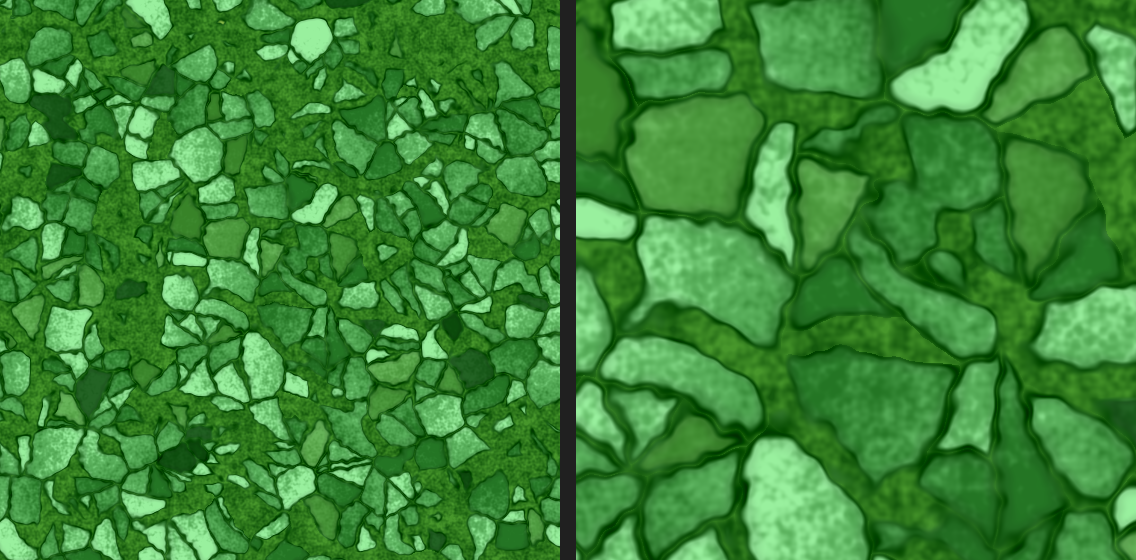
Left: the whole. Right: its middle third, enlarged.
A WebGL 1 fragment shader for this texture:

```glsl
precision highp float;
uniform vec2 u_resolution;

vec2 hash2(vec2 p) {
  vec3 q = fract(p.xyx * vec3(0.1031, 0.1030, 0.0973));
  q += dot(q, q.yzx + 33.33);
  return fract((q.xx + q.yz) * q.zy);
}

float gradientNoise(vec2 p) {
  vec2 i = floor(p), f = fract(p);
  vec2 u = f * f * f * (f * (f * 6.0 - 15.0) + 10.0);
  vec2 e = vec2(0.0, 1.0);
  float a = dot(hash2(i) * 2.0 - 1.0, f);
  float b = dot(hash2(i + e.yx) * 2.0 - 1.0, f - e.yx);
  float c = dot(hash2(i + e.xy) * 2.0 - 1.0, f - e.xy);
  float d = dot(hash2(i + e.yy) * 2.0 - 1.0, f - e.yy);
  return mix(mix(a, b, u.x), mix(c, d, u.x), u.y);
}

float smoothMin(float a, float b, float k) {
  float h = max(k - abs(a - b), 0.0) / k;
  return min(a, b) - h * h * k * 0.25;
}

vec2 cellPoint(vec2 cell) {
  return 0.06 + 0.88 * hash2(cell + 17.0);
}

// Returns distance to the cell border, and the offset from the cell centre
float stoneCell(vec2 p, out vec2 id, out vec2 local) {
  vec2 base = floor(p), f = fract(p), nearest = vec2(0.0), toCentre = vec2(0.0);
  float best = 9.0;
  for (int y = -1; y <= 1; y++)
    for (int x = -1; x <= 1; x++) {
      vec2 g = vec2(float(x), float(y));
      vec2 r = g + cellPoint(base + g) - f;
      if (dot(r, r) < best) {
        best = dot(r, r);
        toCentre = r;
        nearest = g;
      }
    }
  float border = 1.0;
  for (int y = -2; y <= 2; y++)
    for (int x = -2; x <= 2; x++) {
      vec2 g = nearest + vec2(float(x), float(y));
      vec2 r = g + cellPoint(base + g) - f;
      vec2 gap = r - toCentre;
      if (dot(gap, gap) > 0.0001)
        border = smoothMin(border, dot(0.5 * (toCentre + r), normalize(gap)), 0.08);
    }
  id = base + nearest;
  local = -toCentre;
  return border;
}

// Breaks a stone along a random line when chance allows
void fracture(inout float border, inout vec2 id, vec2 local, float angle, float chance) {
  vec2 h = hash2(id + 71.0);
  if (h.x > chance) return;
  float side = dot(local, vec2(cos(angle), sin(angle))) + (h.y - 0.5) * 0.3;
  border = smoothMin(border, abs(side), 0.05);
  id += side > 0.0 ? vec2(131.0, 57.0) : vec2(43.0, 219.0);
}

void main() {
  vec2 uv = gl_FragCoord.xy / min(u_resolution.x, u_resolution.y);
  float fine = gradientNoise(uv * 190.0);
  float medium = gradientNoise(uv * 75.0 + 9.0);

  // Broken stones
  vec2 p = uv * 13.5 + 3.0;
  p += 0.3 * vec2(gradientNoise(uv * 13.0), gradientNoise(uv * 13.0 + 40.0));
  p += 0.08 * vec2(medium, gradientNoise(uv * 75.0 + 60.0));
  vec2 id, local;
  float border = stoneCell(p, id, local);
  float angle = 6.2832 * hash2(id + 5.0).x;
  fracture(border, id, local, angle, 0.66);
  fracture(border, id, local, angle + 1.2 + 0.6 * hash2(id).y, 0.38);
  vec2 h = hash2(id + 23.0), k = hash2(id + 91.0);

  // Winding moss veins cover some of the stones
  float vein = 1.0 - smoothstep(0.01, 0.11, abs(gradientNoise(uv * 4.5 + 2.0)));
  float patches = smoothstep(0.12, 0.45, gradientNoise(uv * 8.0 + 31.0));
  float buried = step(0.92, k.x) * 0.3;
  float depth = border - 0.17 * vein - 0.1 * patches - buried - 0.02 * k.y;

  // Ground: dark cracks opening into grainy moss
  float grain = 0.52 + 0.7 * medium + 0.7 * fine + 0.5 * gradientNoise(uv * 22.0);
  vec3 moss = mix(vec3(0.08, 0.35, 0.05), vec3(0.28, 0.59, 0.17), clamp(grain, 0.0, 1.0));
  vec3 crack = vec3(0.04, 0.31, 0.03) + 0.22 * medium + 0.16 * gradientNoise(uv * 15.0 + 80.0);
  vec3 color = mix(crack, moss, smoothstep(0.02, -0.05, depth));

  // Stone tone with a soft tilt of light across each face
  float tilt = dot(local, vec2(cos(h.y * 6.2832), sin(h.y * 6.2832)));
  float tone = h.x + 0.35 * tilt + 0.34 * medium + 0.3 * fine;
  vec3 stone = mix(vec3(0.14, 0.46, 0.14), vec3(0.36, 0.70, 0.37), smoothstep(-0.02, 0.72, tone));
  stone = mix(stone, vec3(0.60, 0.94, 0.62), smoothstep(0.6, 1.02, tone));
  stone = mix(stone, vec3(0.27, 0.55, 0.17), 0.6 * step(0.92, k.y));
  stone = mix(stone, vec3(0.66, 0.85, 0.32), 0.8 * step(0.996, k.y));
  stone = mix(stone, vec3(0.02, 0.25, 0.02), 0.8 * step(k.x, 0.04));
  stone *= 0.9 + 0.1 * smoothstep(0.04, 0.14, depth);

  color = mix(color, stone, smoothstep(0.005, 0.06, depth));
  gl_FragColor = vec4(clamp(color, 0.0, 1.0), 1.0);
}
```
